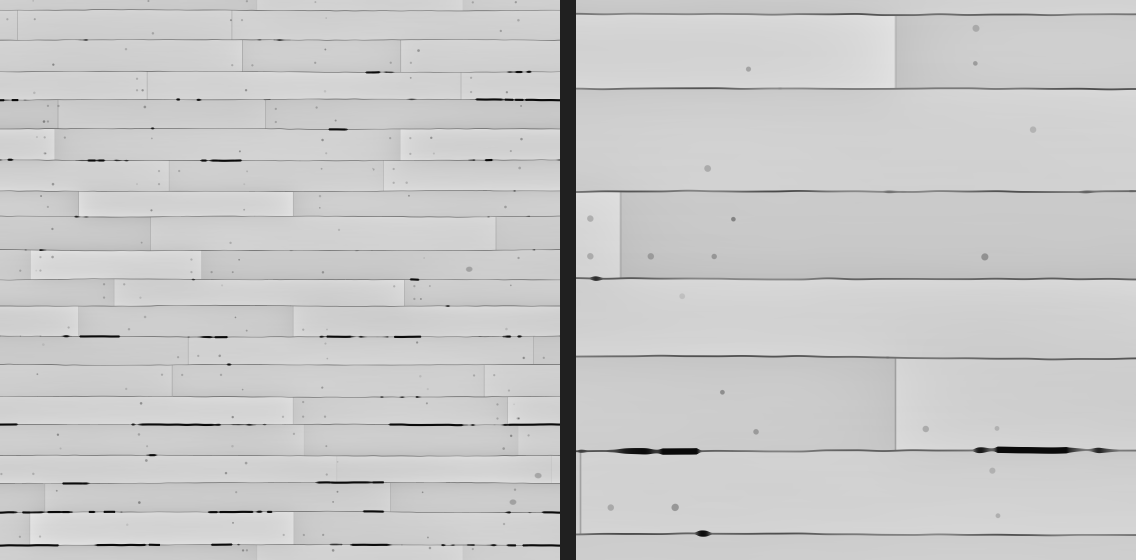
Left, the full canvas; right, a detail of the centre.
A Shadertoy shader for this texture map:

```glsl
// Tileable wall of pale horizontal planks with dark gaps, butt joints, nails and knots.

const float ROWS = 19.0;          // planks stacked down the tile
const float ROW_OFFSET = 0.031;   // height of the lowest gap
const float ROW_JITTER = 0.16;    // uneven plank heights, in rows
const float EDGE_WANDER = 0.045;  // waviness of plank edges, in rows
const float PLANK_LENGTH = 0.617; // usual plank length
const float STUDS = 6.0;          // nail columns across
const float BASE_TONE = 0.81;
const float TONE_SPREAD = 0.022;  // tone change between planks
const float RELIEF = 0.105;       // edge glow of raised planks
const float RELIEF_Y = 0.26;      // vertical glow reach, in rows
const float RELIEF_X = 0.024;     // horizontal glow reach
const float THIN_GAP = 0.00055;   // half widths
const float WIDE_GAP = 0.0019;
const float JOINT = 0.0005;
const float NAIL_RADIUS = 0.0019;
const float KNOT_RADIUS = 0.0045;

float hash(vec2 p) {
    return fract(sin(dot(p, vec2(127.1, 311.7))) * 43758.5453);
}

// Value noise along x that repeats after 'cells' steps
float noiseX(float x, float cells, float seed) {
    float s = x * cells, i = floor(s), f = fract(s);
    f = f * f * (3.0 - 2.0 * f);
    return mix(hash(vec2(mod(i, cells), seed)), hash(vec2(mod(i + 1.0, cells), seed)), f);
}

// Part of a pixel covered by a line of half width w at distance d
float lineCover(float d, float w, float px) {
    return clamp((w - d) / px, -0.5, 0.5) + clamp((w + d) / px, -0.5, 0.5);
}

float spot(vec2 p, float radius, float px) {
    return 1.0 - smoothstep(radius - 0.7 * px, radius + 0.7 * px, length(p));
}

// Lower edge of a row, in row units
float rowEdge(float row, float x) {
    float id = mod(row, ROWS);
    return row + ROW_JITTER * (hash(vec2(id, 3.0)) - 0.5)
         + EDGE_WANDER * (noiseX(x, 5.0, id + 40.0) - 0.5)
         + 0.3 * EDGE_WANDER * (noiseX(x, 60.0, id + 70.0) - 0.5);
}

// Signed distance to the joints: positive in the first plank of the row
float jointDistance(float id, float x) {
    float odd = step(0.7, hash(vec2(id, 5.0)));
    float len = PLANK_LENGTH + odd * (hash(vec2(id, 6.0)) - 0.75) * 0.45;
    float center = hash(vec2(id, 7.0));
    return 0.5 * len - abs(fract(x - center + 0.5) - 0.5);
}

// How far a plank stands out, from -1 to 1
float plankHeight(float id, float plank) {
    float h = 2.0 * hash(vec2(id, 11.0 + plank)) - 1.0;
    return h * (0.35 + 0.65 * abs(h));
}

// Height of a row with the steps at its joints softened
float softHeight(float row, float x) {
    float id = mod(row, ROWS);
    float d = jointDistance(id, x);
    float inside = 0.5 + 0.5 * sign(d) * (1.0 - exp(-abs(d) / RELIEF_X));
    return mix(plankHeight(id, 0.0), plankHeight(id, 1.0), inside);
}

void mainImage(out vec4 fragColor, in vec2 fragCoord) {
    vec2 uv = fragCoord / iResolution.xy;
    float px = 1.0 / iResolution.y;
    float y = (uv.y - ROW_OFFSET) * ROWS;

    // Find the row between its wavy edges
    float row = floor(y);
    if (y < rowEdge(row, uv.x)) row -= 1.0;
    else if (y > rowEdge(row + 1.0, uv.x)) row += 1.0;
    float id = mod(row, ROWS);
    float below = y - rowEdge(row, uv.x);
    float above = rowEdge(row + 1.0, uv.x) - y;
    float joint = jointDistance(id, uv.x);
    float plank = step(0.0, joint);

    // Plank tone, and relief against the softened surroundings
    float height = plankHeight(id, plank);
    float around = softHeight(row, uv.x);
    around = mix(around, softHeight(row - 1.0, uv.x), 0.5 * exp(-below / RELIEF_Y));
    around = mix(around, softHeight(row + 1.0, uv.x), 0.5 * exp(-above / RELIEF_Y));
    float tone = BASE_TONE + TONE_SPREAD * (hash(vec2(id, 21.0 + plank)) - 0.5);
    tone += RELIEF * (height - around);

    // Faint stains and grain
    tone += 0.014 * (noiseX(uv.x, 7.0, id + 100.0) - 0.5);
    tone += 0.005 * (noiseX(uv.x, 24.0, floor(below * 14.0) + id * 17.0) - 0.5);

    // Nail pairs on the studs and beside the joints
    float stud = floor(uv.x * STUDS);
    for (int i = 0; i < 2; i++) {
        vec2 key = vec2(stud + 30.0 * float(i), id + 130.0);
        float nailY = (below - 0.27 - 0.45 * float(i) - 0.12 * (hash(key + 0.3) - 0.5)) / ROWS;
        float nailX = uv.x - (stud + 0.35 + 0.3 * hash(key + 0.6)) / STUDS;
        float strength = step(0.45, hash(key)) * mix(0.06, 0.28, hash(key + 0.9));
        float radius = NAIL_RADIUS * mix(0.7, 1.25, hash(key + 1.7));
        tone -= strength * spot(vec2(nailX, nailY), radius, px);
        float endStrength = 0.16 * step(0.5, hash(key.yy + vec2(plank, float(i))));
        tone -= endStrength * spot(vec2(abs(joint) - 0.018, nailY), NAIL_RADIUS, px);
    }

    // An occasional knot
    vec2 knot = vec2(hash(vec2(id, 31.0)), mix(0.25, 0.75, hash(vec2(id, 32.0))));
    vec2 toKnot = (vec2(uv.x, below) - knot) * vec2(0.8, 1.0 / ROWS);
    float hasKnot = step(0.72, hash(vec2(id, 33.0)));
    tone -= 0.17 * hasKnot * spot(toKnot, KNOT_RADIUS * mix(0.6, 1.1, knot.x), px);

    // Butt joints
    float jointDark = mix(0.08, 0.5, hash(vec2(id, 35.0)));
    tone = mix(tone, 0.4, jointDark * lineCover(abs(joint), JOINT, px));

    // Gaps between rows: thin grey lines opening into ragged black stretches
    float gapId = mod(below < above ? row : row + 1.0, ROWS);
    float gapDist = min(below, above) / ROWS;
    float opening = noiseX(uv.x, 15.0, gapId + 160.0) + 0.3 * (noiseX(uv.x, 110.0, gapId + 190.0) - 0.5);
    float limit = mix(0.55, 0.95, hash(vec2(gapId, 41.0)));
    float open = smoothstep(limit, limit + 0.12, opening);
    float gapTone = mix(mix(0.28, 0.55, noiseX(uv.x, 22.0, gapId + 220.0)), 0.04, open);
    tone = mix(tone, gapTone, lineCover(gapDist, mix(THIN_GAP, WIDE_GAP, open), px));

    fragColor = vec4(vec3(clamp(tone, 0.0, 1.0)), 1.0);
}
```
